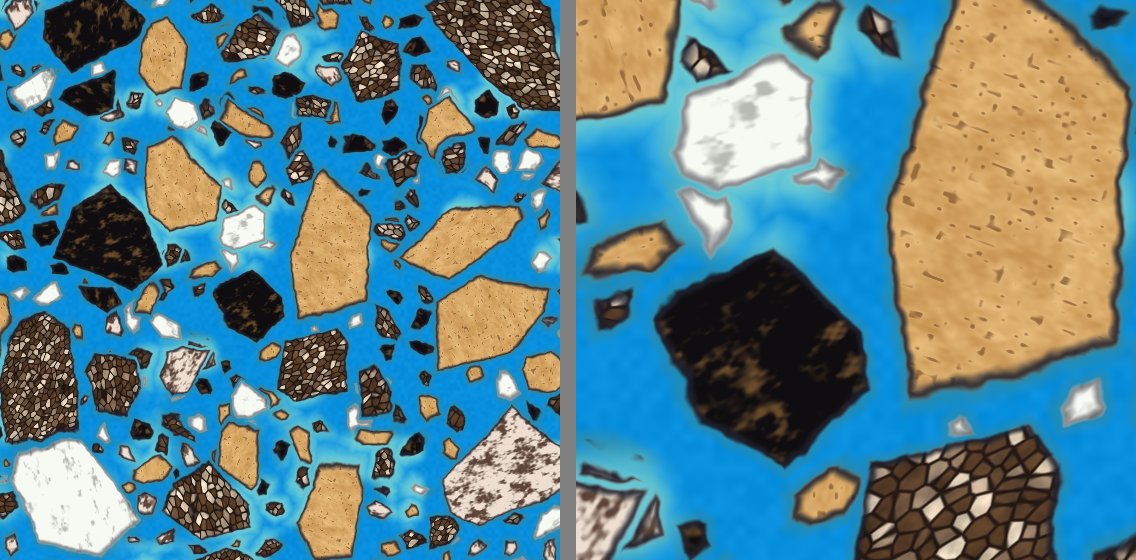
Left, the full canvas; right, a detail of the centre.
This texture is drawn by a three.js fragment shader. Its source:

```glsl
// Thin section of loose sand: angular mineral and rock grains set in blue resin.
varying vec2 vUv;

float hash(vec2 p) {
  vec3 q = fract(p.xyx * 0.1031);
  q += dot(q, q.yzx + 33.33);
  return fract((q.x + q.y) * q.z);
}

vec2 hash2(vec2 p) {
  return vec2(hash(p), hash(p + 57.3));
}

float noise(vec2 p) {
  vec2 i = floor(p), f = fract(p);
  f = f * f * (3.0 - 2.0 * f);
  return mix(mix(hash(i), hash(i + vec2(1.0, 0.0)), f.x),
             mix(hash(i + vec2(0.0, 1.0)), hash(i + 1.0), f.x), f.y);
}

float fbm(vec2 p) {
  return 0.5 * noise(p) + 0.3 * noise(p * 2.1 + 7.0) + 0.2 * noise(p * 4.3 + 19.0);
}

mat2 rotation(float a) {
  return mat2(cos(a), -sin(a), sin(a), cos(a));
}

// Stretched irregular polygon with its corners trimmed by a circle
float grainShape(vec2 p, float radius, float id) {
  float stretch = sqrt(mix(1.0, 2.0, hash(vec2(id * 917.0, 3.0))));
  p = rotation(id * 40.0) * p * vec2(1.0 / stretch, stretch);
  float d = length(p) - 1.15 * radius;
  for (float i = 0.0; i < 6.0; i++) {
    vec2 h = hash2(vec2(id * 731.0, i + 11.0));
    float a = (i + 0.8 * h.x) * 1.0472;
    d = max(d, dot(p, vec2(cos(a), sin(a))) - radius * mix(0.58, 1.02, h.y));
  }
  return d / stretch;
}

// best = nearest distance, second distance, id of the nearest
void keepNearest(inout vec3 best, float d, float id) {
  if (d < best.x) best = vec3(d, best.x, id);
  else best.y = min(best.y, d);
}

// Distance with a thin resin gap between touching neighbours, and id
vec2 separated(vec3 best) {
  return vec2(max(best.x, 0.5 * (best.x - best.y) + 0.004), best.z);
}

vec2 coarseGrains(vec2 p) {
  vec3 best = vec3(1.0, 1.0, 0.0);
  for (float y = -1.0; y <= 1.0; y++)
    for (float x = -1.0; x <= 1.0; x++) {
      vec2 cell = floor(p * 4.0) + vec2(x, y);
      vec2 center = (cell + 0.5 + 0.65 * (hash2(cell + 23.0) - 0.5)) / 4.0;
      float id = hash(cell + 71.0);
      float radius = mix(0.22, 0.52, hash(cell + 5.0)) / 4.0;
      keepNearest(best, grainShape(p - center, radius, id), id * 0.87);
    }
  return separated(best);
}

// Smaller grains, shrunk to fit the room left by the coarse ones
vec2 fineGrains(vec2 p, float n) {
  vec3 best = vec3(1.0, 1.0, 0.0);
  for (float y = -1.0; y <= 1.0; y++)
    for (float x = -1.0; x <= 1.0; x++) {
      vec2 cell = floor(p * n) + vec2(x, y);
      vec2 center = (cell + 0.5 + 0.7 * (hash2(cell + n * 3.0) - 0.5)) / n;
      if (length(p - center) < 1.0 / n) {
        float id = hash(cell + n * 7.0);
        float radius = mix(0.22, 0.52, hash(cell + n)) / n;
        radius = min(radius, 0.95 * coarseGrains(center).x);
        if (radius > 0.15 / n)
          keepNearest(best, grainShape(p - center, radius, id), 0.1 + 0.9 * id);
      }
    }
  return separated(best);
}

// Packed crystals of a rock fragment: dark seams, brown to cream fill
vec3 crystals(vec2 p) {
  vec3 best = vec3(9.0, 9.0, 0.0);
  for (float y = -1.0; y <= 1.0; y++)
    for (float x = -1.0; x <= 1.0; x++) {
      vec2 cell = floor(p) + vec2(x, y);
      keepNearest(best, length(cell + hash2(cell) - p), hash(cell + 37.0));
    }
  vec3 fill = mix(vec3(0.36, 0.25, 0.16), vec3(0.93, 0.86, 0.76), smoothstep(0.3, 1.0, best.z));
  float seam = smoothstep(0.03, 0.32, best.y - best.x);
  return mix(vec3(0.15, 0.10, 0.08), fill, seam);
}

vec3 mineral(vec2 p, float id) {
  vec2 q = rotation(id * 60.0) * p * vec2(1.0, 1.6) + id * 13.0;
  float mottle = fbm(q * 55.0), grit = noise(q * 190.0);
  vec3 tan_ = mix(vec3(0.76, 0.55, 0.29), vec3(0.93, 0.77, 0.52), mottle + 0.3 * (grit - 0.5));
  tan_ = mix(tan_, vec3(0.50, 0.32, 0.17), 0.7 * smoothstep(0.78, 0.95, grit));
  if (id < 0.29) return tan_;
  if (id < 0.57) return crystals(q * mix(50.0, 85.0, fract(id * 31.0))) * mix(0.6, 1.25, mottle);
  if (id < 0.68) return mix(vec3(0.06, 0.05, 0.06), vec3(0.42, 0.30, 0.17), smoothstep(0.5, 0.85, mottle));
  if (id < 0.80) return mix(vec3(0.93, 0.87, 0.81), vec3(0.36, 0.27, 0.22), smoothstep(0.45, 0.75, mottle + 0.2 * (grit - 0.5)));
  return vec3(0.97, 0.98, 0.95) - 0.25 * smoothstep(0.6, 0.85, mottle);
}

void main() {
  // Rough, slightly bent outlines
  vec2 p = vUv + 0.022 * (vec2(noise(vUv * 9.0), noise(vUv * 9.0 + 40.0)) - 0.5);
  p += 0.009 * (vec2(fbm(vUv * 45.0), fbm(vUv * 45.0 + 80.0)) - 0.5);

  vec2 grain = coarseGrains(p), medium = fineGrains(p, 8.0), small = fineGrains(p, 18.0);
  medium.x = max(medium.x, 0.004 - grain.x);
  if (medium.x < grain.x) grain = medium;
  small.x = max(small.x, 0.004 - grain.x);
  if (small.x < grain.x) grain = small;
  float d = grain.x;

  // Resin with teal fringes and pale smears beside the grains
  vec3 resin = vec3(0.03, 0.56, 0.87) + 0.04 * (noise(vUv * 160.0) - 0.5);
  resin = mix(resin, vec3(0.17, 0.54, 0.66), 0.8 * (1.0 - smoothstep(0.0, 0.009, d)));
  float smear = smoothstep(0.58, 0.85, noise(vUv * 11.0 + 30.0)) * (1.0 - smoothstep(0.0, 0.024, d));
  resin = mix(resin, vec3(0.48, 0.85, 0.86), 0.8 * smear);

  // Grain with a dark rim, fainter on clear quartz
  float rim = 1.0 - smoothstep(0.0, 0.0045, abs(d + 0.0015));
  vec3 stone = mix(mineral(vUv, grain.y), vec3(0.12, 0.13, 0.18), rim * (grain.y < 0.80 ? 0.85 : 0.5));
  gl_FragColor = vec4(mix(stone, resin, smoothstep(-0.0015, 0.0015, d)), 1.0);
}
```
